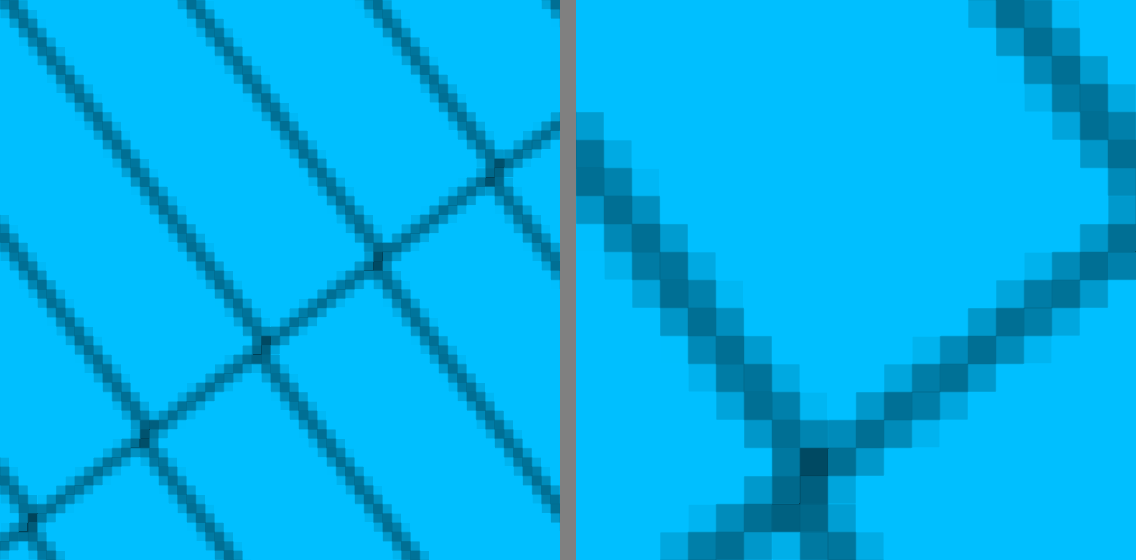
Left, the full canvas; right, a detail of the centre.
A Shadertoy shader for this pattern:

```glsl
const vec3 SKY_BLUE = vec3(0.0, 0.75, 1.0);
const float CELLS = 60.0;          // mosaic cells down the canvas
const float TILT = 0.646;          // angle of the cross seams
const float PLANK_WIDTH = 0.26;
const float PLANK_LENGTH = 0.95;
const float ROW_SHIFT = 0.021;     // slip of the joints from row to row
const float INK = 0.42;

// Snap to cell centres, with a ramp of the given width between cells
vec2 snapToCells(vec2 p, float cells, float ramp) {
    vec2 q = p * cells;
    vec2 corner = floor(q + 0.5);
    return (corner + clamp((q - corner) / ramp, -0.5, 0.5)) / cells;
}

// Distance to the nearest of a set of evenly spaced lines
float lineDistance(float x, float spacing) {
    return abs(x - spacing * round(x / spacing));
}

// Coverage of a line, softened over the given width
float stroke(float dist, float width, float blur) {
    return clamp((0.5 * width - dist) / blur + 0.5, 0.0, 1.0);
}

vec2 rotate(vec2 p, float angle) {
    float c = cos(angle), s = sin(angle);
    return vec2(c * p.x + s * p.y, c * p.y - s * p.x);
}

// Translucent seams multiply where they cross
float plankShade(vec2 p, float blur) {
    vec2 q = rotate(p, TILT) - vec2(0.093, 0.02);
    float row = floor(q.y / PLANK_LENGTH);
    float joint = stroke(lineDistance(q.x - row * ROW_SHIFT, PLANK_WIDTH), 0.029, blur);
    float seam = stroke(lineDistance(q.y, PLANK_LENGTH), 0.026, blur);
    return (1.0 - INK * joint) * (1.0 - INK * seam);
}

void mainImage(out vec4 fragColor, in vec2 fragCoord) {
    vec2 p = fragCoord / iResolution.y;
    float ramp = min(1.0, 1.5 * CELLS / iResolution.y);
    vec2 cell = snapToCells(p, CELLS, ramp);
    fragColor = vec4(SKY_BLUE * plankShade(cell, 1.2 / CELLS), 1.0);
}
```
